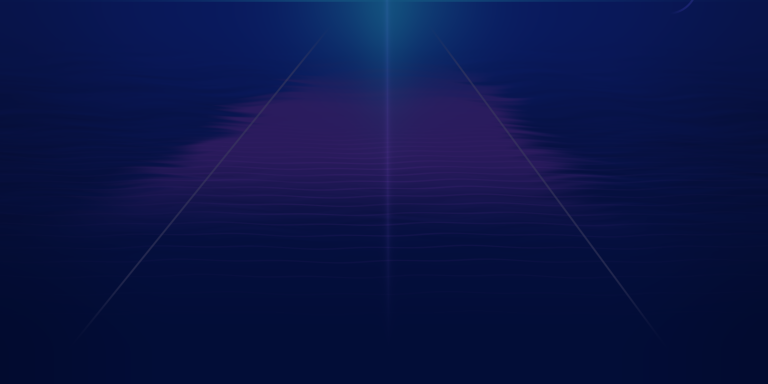
This background is drawn by a Shadertoy shader. Its source:

```glsl
// A dark blue water plane at night under a cyan glow on the horizon.
// Gradients give the depth, stretched noise tears the violet reflection,
// and thin rays and perspective ripples run towards the viewer.

const vec3 DEEP_NAVY = vec3(0.008, 0.050, 0.215);
const vec3 MID_NAVY = vec3(0.027, 0.067, 0.265);
const vec3 UPPER_BLUE = vec3(0.035, 0.090, 0.335);
const vec3 ROYAL_BLUE = vec3(0.040, 0.120, 0.430);
const vec3 VIOLET = vec3(0.185, 0.110, 0.375);
const vec3 CYAN = vec3(0.075, 0.330, 0.500);
const vec3 RAY_GREY = vec3(0.240, 0.240, 0.370);
const float CENTER_X = 1.008;

float hash(vec2 p) {
    return fract(sin(dot(p, vec2(127.1, 311.7))) * 43758.5453);
}

float noise(vec2 p) {
    vec2 cell = floor(p);
    vec2 f = fract(p);
    f = f * f * (3.0 - 2.0 * f);
    float low = mix(hash(cell), hash(cell + vec2(1.0, 0.0)), f.x);
    float high = mix(hash(cell + vec2(0.0, 1.0)), hash(cell + 1.0), f.x);
    return mix(low, high, f.y);
}

float gaussian(vec2 p, vec2 center, vec2 radius) {
    vec2 q = (p - center) / radius;
    return exp(-dot(q, q));
}

float segmentDistance(vec2 p, vec2 a, vec2 b) {
    vec2 along = b - a;
    float t = clamp(dot(p - a, along) / dot(along, along), 0.0, 1.0);
    return length(p - a - along * t);
}

float stroke(float dist, float width, float pixel) {
    return 1.0 - smoothstep(width - 0.5 * pixel, width + pixel, dist);
}

// Fine horizontal streaks, from -0.5 to 0.5
float streaks(vec2 p) {
    float sway = 0.006 * sin(p.x * 17.0 + p.y * 31.0);
    float y = p.y + sway;
    return 0.65 * noise(vec2(p.x * 5.0, y * 95.0))
         + 0.35 * noise(vec2(p.x * 9.0 + 7.0, y * 170.0)) - 0.5;
}

vec3 waterBase(vec2 p) {
    vec3 color = mix(DEEP_NAVY, MID_NAVY, smoothstep(0.08, 0.62, p.y));
    color = mix(color, UPPER_BLUE, smoothstep(0.55, 1.0, p.y));
    float bloom = gaussian(p, vec2(CENTER_X, 0.93), vec2(0.56, 0.22));
    color = mix(color, ROYAL_BLUE, 0.55 * bloom);
    float sides = smoothstep(0.55, 1.05, abs(p.x - CENTER_X));
    return color * (1.0 - 0.14 * sides);
}

// Violet wedge, widening downwards, with torn sides
float reflectionMask(vec2 p, float streak) {
    float drop = 0.80 - p.y;
    float tear = 0.20 * streak;
    float left = 0.78 - 1.50 * drop + tear;
    float right = 1.25 + 0.90 * drop + tear;
    float soft = 0.05 + 0.22 * max(drop, 0.0);
    float sides = smoothstep(left - soft, left + soft, p.x)
                * (1.0 - smoothstep(right - soft, right + soft, p.x));
    float y = p.y + 0.035 * streak;
    return sides * smoothstep(0.36, 0.63, y) * (1.0 - smoothstep(0.71, 0.86, y));
}

// Ripple crests evenly spaced in depth below the horizon
float rippleLines(vec2 p, float pixel) {
    float y = p.y + 0.003 * sin(p.x * 9.0) + 0.002 * sin(p.x * 23.0 + p.y * 40.0);
    float depth = 1.0 / max(1.0 - y, 0.05);
    float phase = abs(fract(depth * 12.3 + 0.4) - 0.5);
    float dist = phase / (12.3 * depth * depth);
    float fade = smoothstep(0.12, 0.40, p.y) * (1.0 - smoothstep(0.52, 0.70, p.y));
    return stroke(dist, 0.0012, pixel) * fade * (0.4 + 0.6 * noise(p * vec2(4.0, 30.0)));
}

void mainImage(out vec4 fragColor, in vec2 fragCoord) {
    vec2 p = fragCoord / iResolution.y;
    p.x *= 2.0 * iResolution.y / iResolution.x;
    float pixel = 1.0 / iResolution.y;
    float streak = streaks(p);
    vec3 color = waterBase(p);

    // Water texture and violet reflection
    float waterBand = smoothstep(0.25, 0.55, p.y) * (1.0 - smoothstep(0.75, 0.92, p.y));
    color *= 1.0 + 0.16 * streak * waterBand;
    color = mix(color, VIOLET, 0.88 * reflectionMask(p, streak));
    color += vec3(0.055, 0.018, 0.055) * rippleLines(p, pixel)
           * gaussian(p, vec2(CENTER_X, 0.45), vec2(0.75, 0.6));

    // Cyan glow and bright horizon
    float glow = gaussian(p, vec2(CENTER_X, 1.01), vec2(0.21, 0.19));
    float shaft = gaussian(p, vec2(CENTER_X, 0.92), vec2(0.07, 0.23));
    color = mix(color, CYAN, clamp(0.72 * glow + 0.22 * shaft, 0.0, 1.0));
    float horizon = stroke(1.0 - p.y, 0.004, pixel);
    color = mix(color, CYAN, 0.75 * horizon * gaussian(p, vec2(CENTER_X, 1.0), vec2(0.5, 1.0)));

    // Side rays and central seam
    float leftRay = segmentDistance(p, vec2(0.859, 0.93), vec2(0.182, 0.094));
    float rightRay = segmentDistance(p, vec2(1.120, 0.93), vec2(1.740, 0.089));
    float rayFade = smoothstep(0.08, 0.32, p.y) * (1.0 - smoothstep(0.80, 0.95, p.y));
    float rays = stroke(min(leftRay, rightRay), 0.0018, pixel);
    color = mix(color, RAY_GREY, 0.55 * rays * rayFade);
    float seam = exp(-abs(p.x - CENTER_X - 0.004 * (1.0 - p.y)) / 0.006);
    color += vec3(0.055, 0.035, 0.075) * seam * smoothstep(0.06, 0.45, p.y);

    // Faint arc near the upper right
    float arc = stroke(abs(length(p - vec2(1.74, 1.04)) - 0.075), 0.002, pixel);
    color += vec3(0.07, 0.05, 0.12) * arc * smoothstep(1.74, 1.79, p.x);
    fragColor = vec4(color, 1.0);
}
```
